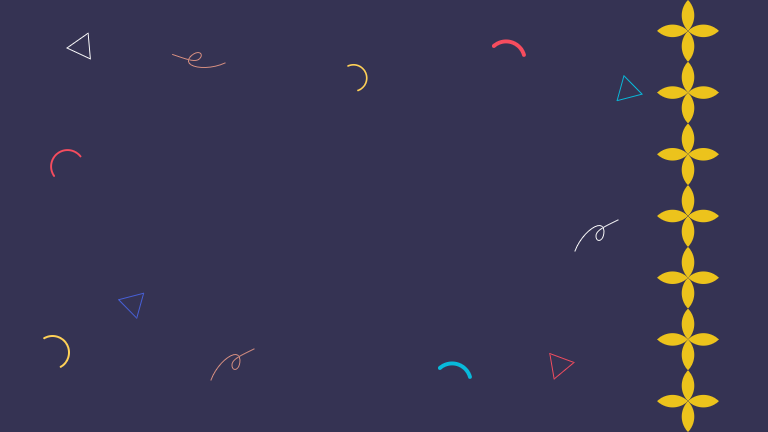
This background is drawn by a WebGL 2 fragment shader. Its source:

```glsl
#version 300 es
precision highp float;
uniform vec2 u_resolution;
out vec4 fragColor;

// Lengths are in hundredths of the canvas height
const float TAU = 6.2831853;
const vec3 NIGHT = vec3(0.208, 0.200, 0.325);
const vec3 GOLD = vec3(0.925, 0.765, 0.110);
const vec3 YELLOW = vec3(1.00, 0.82, 0.34);
const vec3 CORAL = vec3(0.97, 0.30, 0.37);
const vec3 CYAN = vec3(0.03, 0.73, 0.86);
const vec3 BLUE = vec3(0.28, 0.38, 0.86);
const vec3 SALMON = vec3(0.86, 0.57, 0.51);
const vec3 WHITE = vec3(1.0);

const float FLOWER_X = 159.26;
const float FLOWER_CELL = 100.0 / 7.0;
const float PETAL_HALF_WIDTH = 1.45;
const float TRIANGLE_RADIUS = 3.45;
const float THIN = 0.11;
const int CURVE_STEPS = 12;

// Arcs: centre, radius, half thickness; then start and end in degrees
const vec4 ARCS[5] = vec4[5](
  vec4(117.15, 86.11, 4.30, 0.45), vec4(104.65, 11.57, 4.30, 0.45),
  vec4(81.83, 81.94, 3.06, 0.19), vec4(15.63, 61.46, 3.80, 0.22),
  vec4(12.15, 18.40, 3.82, 0.23));
const vec2 ARC_SPANS[5] = vec2[5](vec2(16, 131), vec2(16, 131),
  vec2(-70, 114), vec2(38, 215), vec2(-60, 120));
const vec3 ARC_COLORS[5] = vec3[5](CORAL, CYAN, YELLOW, CORAL, YELLOW);

// Triangles and squiggles: position, rotation in degrees
const vec3 TRIANGLES[4] = vec3[4](vec3(18.94, 89.19, 65.0),
  vec3(145.30, 79.12, 104.6), vec3(30.79, 29.70, 164.5), vec3(129.47, 15.51, 9.7));
const vec3 TRIANGLE_COLORS[4] = vec3[4](WHITE, CYAN, BLUE, CORAL);
const vec3 SQUIGGLES[3] = vec3[3](vec3(133.10, 41.90, 0.0),
  vec3(48.84, 12.04, 0.0), vec3(52.08, 85.42, 135.0));
const vec3 SQUIGGLE_COLORS[3] = vec3[3](WHITE, SALMON, SALMON);

// Three joined cubic curves sharing their end points
const vec2 SQUIGGLE_PATH[10] = vec2[10](vec2(0), vec2(1.62, 4.40),
  vec2(6.48, 7.87), vec2(6.71, 4.63), vec2(6.71, 2.08), vec2(4.86, 1.85),
  vec2(4.86, 3.47), vec2(4.86, 4.86), vec2(7.18, 5.79), vec2(9.95, 7.18));

vec2 direction(float angle) { return vec2(cos(angle), sin(angle)); }

vec2 unrotate(vec2 p, float angle) {
  vec2 d = direction(angle);
  return vec2(dot(p, d), dot(p, vec2(-d.y, d.x)));
}

float flowerColumn(vec2 p) {
  vec2 q = abs(vec2(p.x - FLOWER_X, (fract(p.y / FLOWER_CELL) - 0.5) * FLOWER_CELL));
  if (q.y > q.x) q = q.yx;
  float halfLength = FLOWER_CELL * 0.25;
  float radius = (halfLength * halfLength / PETAL_HALF_WIDTH + PETAL_HALF_WIDTH) * 0.5;
  return length(q + vec2(-halfLength, radius - PETAL_HALF_WIDTH)) - radius;
}

float arc(vec2 p, float radius, float halfWidth, vec2 span) {
  p = unrotate(p, (span.x + span.y) * 0.5);
  float halfSpan = (span.y - span.x) * 0.5;
  float angle = clamp(atan(p.y, p.x), -halfSpan, halfSpan);
  return length(p - radius * direction(angle)) - halfWidth;
}

float triangleOutline(vec2 p, float turn) {
  float sector = TAU / 3.0;
  float angle = mod(atan(p.y, p.x) - turn, sector) - sector * 0.5;
  vec2 q = length(p) * direction(angle);
  float halfSide = TRIANGLE_RADIUS * sin(sector * 0.5);
  return length(vec2(q.x - TRIANGLE_RADIUS * 0.5, max(abs(q.y) - halfSide, 0.0))) - THIN;
}

float segment(vec2 p, vec2 a, vec2 b) {
  vec2 ab = b - a;
  return length(p - a - ab * clamp(dot(p - a, ab) / dot(ab, ab), 0.0, 1.0));
}

vec2 cubic(int k, float t) {
  float s = 1.0 - t;
  return s * s * s * SQUIGGLE_PATH[k] + 3.0 * s * s * t * SQUIGGLE_PATH[k + 1]
    + 3.0 * s * t * t * SQUIGGLE_PATH[k + 2] + t * t * t * SQUIGGLE_PATH[k + 3];
}

float squiggle(vec2 p) {
  float d = 1e3;
  vec2 last = SQUIGGLE_PATH[0];
  for (int k = 0; k < 9; k += 3) {
    for (int i = 1; i <= CURVE_STEPS; i++) {
      vec2 next = cubic(k, float(i) / float(CURVE_STEPS));
      d = min(d, segment(p, last, next));
      last = next;
    }
  }
  return d - THIN;
}

void main() {
  float unit = 100.0 / u_resolution.y;
  vec2 p = gl_FragCoord.xy * unit;
  vec3 color = NIGHT;
  #define PAINT(d, tint) color = mix(color, tint, clamp(0.5 - (d) / unit, 0.0, 1.0))

  PAINT(flowerColumn(p), GOLD);
  for (int i = 0; i < 5; i++)
    PAINT(arc(p - ARCS[i].xy, ARCS[i].z, ARCS[i].w, radians(ARC_SPANS[i])), ARC_COLORS[i]);
  for (int i = 0; i < 4; i++)
    PAINT(triangleOutline(p - TRIANGLES[i].xy, radians(TRIANGLES[i].z)), TRIANGLE_COLORS[i]);
  for (int i = 0; i < 3; i++)
    PAINT(squiggle(unrotate(p - SQUIGGLES[i].xy, radians(SQUIGGLES[i].z))), SQUIGGLE_COLORS[i]);

  fragColor = vec4(color, 1.0);
}
```
